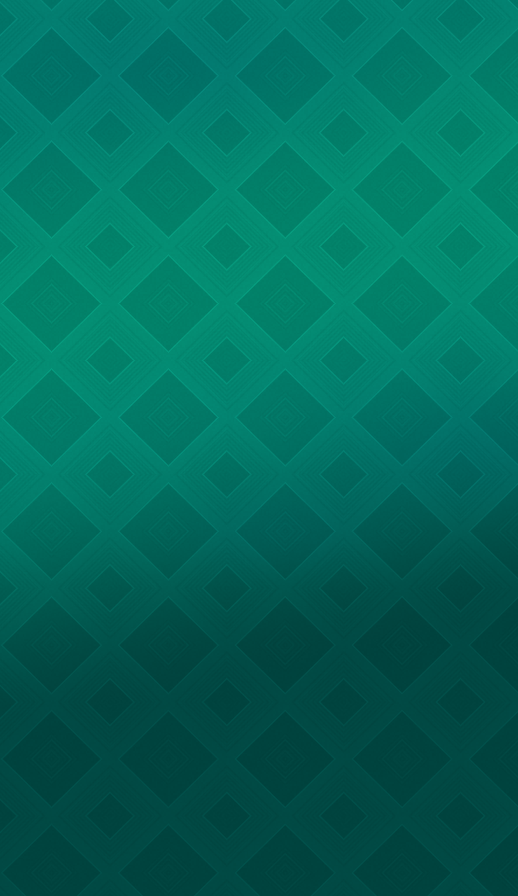
Reproduce this pattern procedurally as a WebGL 2 fragment shader.

```glsl
#version 300 es
precision highp float;
// Nested diamond lattice with fine engraved rings over a teal gradient.

uniform vec2 u_resolution;
out vec4 outColor;

const vec2 REPEATS = vec2(4.433, 7.869);   // periods across and down
const vec2 ORIGIN = vec2(0.0995, 0.9154);  // centre of one large diamond
const float LARGE_EDGE = 0.425;            // radii in periods, L1 norm
const float SMALL_EDGE = 0.205;
const float RING_GAP = 0.0417;

const vec3 TEAL = vec3(0.005, 0.475, 0.418);
const vec3 GREEN = vec3(0.010, 0.525, 0.425);
const vec3 DEEP = vec3(0.002, 0.272, 0.252);
const vec3 BLUE_TEAL = vec3(0.000, 0.390, 0.405);

// Sine-free hash of a 2D cell.
float hash(vec2 p) {
    vec3 q = fract(vec3(p.xyx) * 0.1031);
    q += dot(q, q.yzx + 33.33);
    return fract((q.x + q.y) * q.z);
}

// Soft round spot, 1 at its centre.
float glow(vec2 p, vec2 centre, vec2 radius) {
    vec2 d = (p - centre) / radius;
    return exp(-dot(d, d));
}

// Smooth-edged line at a given radius.
float line(float r, float radius, float halfWidth, float soft) {
    return 1.0 - smoothstep(halfWidth, halfWidth + soft, abs(r - radius));
}

// Smooth-edged range between two radii.
float band(float r, float inner, float outer, float soft) {
    return smoothstep(inner - soft, inner + soft, r)
         * (1.0 - smoothstep(outer - soft, outer + soft, r));
}

// Evenly spaced concentric lines, from -1 to 1.
float rings(float r, float gap) {
    return cos(6.2831853 * r / gap);
}

// Slanted gradient: teal at the top, green below it, dark at the base.
vec3 background(vec2 p) {
    float depth = 1.0 - p.y + 0.13 * (p.x - 0.5);
    vec3 color = mix(TEAL, GREEN, smoothstep(0.05, 0.27, depth));
    color = mix(color, TEAL, 0.6 * smoothstep(0.32, 0.46, depth));
    color = mix(color, DEEP, smoothstep(0.42, 0.76, depth));
    color = mix(color, GREEN, 0.5 * glow(p, vec2(1.0, 0.80), vec2(0.3, 0.16)));
    color = mix(color, BLUE_TEAL, 0.3 * glow(p, vec2(0.3, 0.93), vec2(0.3, 0.06)));
    color = mix(color, BLUE_TEAL, 0.4 * glow(p, vec2(0.93, 0.50), vec2(0.3, 0.08)));
    return mix(color, BLUE_TEAL, 0.25 * glow(p, vec2(0.55, 0.41), vec2(0.2, 0.05)));
}

// Brightness of the ornament; r runs from large centre 0 to small centre 1.
float ornament(float r, float along, float soft) {
    float s = 1.0 - r;
    float largeFill = band(r, -1.0, LARGE_EDGE, soft);
    float smallFill = band(s, -1.0, SMALL_EDGE, soft);
    float between = (1.0 - largeFill) * (1.0 - smallFill);

    // Flat tones: dark diamonds on a paler trellis.
    float tone = 0.035 * between - 0.035 * largeFill - 0.03 * smallFill;
    tone += 0.025 * band(r, LARGE_EDGE, 0.54, soft);

    // Engraved rings, lightly broken along their length.
    float broken = 0.75 + 0.25 * cos(6.2831853 * along / 0.05);
    float engraved = 0.032 * band(r, 0.54, 0.78, soft)
                   + 0.026 * band(r, -1.0, 0.24, soft)
                   + 0.015 * band(s, -1.0, 0.13, soft);
    tone += engraved * broken * rings(r, RING_GAP);

    // Bright outlines and fainter inner frames.
    tone += 0.13 * line(r, LARGE_EDGE, 0.003, soft);
    tone += 0.13 * line(s, SMALL_EDGE, 0.003, soft);
    tone += 0.05 * line(r, 0.17, 0.003, soft);
    tone += 0.04 * line(r, 0.07, 0.003, soft);
    return tone + 0.05 * line(s, 0.40, 0.003, soft);
}

void main() {
    vec2 p = gl_FragCoord.xy / u_resolution;

    // Fold each repeat into one quadrant around its large diamond.
    vec2 cell = (p - ORIGIN) * REPEATS + 0.5;
    vec2 q = abs(fract(cell) - 0.5);
    float soft = 1.2 * REPEATS.y / u_resolution.y;
    float tone = ornament(q.x + q.y, q.x - q.y, soft);

    // Slight variation between repeats and a fine surface grain.
    float strength = 0.92 + 0.16 * hash(floor(cell) + 20.0);
    float grain = hash(floor(p * vec2(296.0, 512.0))) - 0.5;

    vec3 color = background(p) * (1.0 + tone * strength + 0.025 * grain);
    color.r += 0.12 * max(tone, 0.0) * p.y;
    outColor = vec4(color, 1.0);
}
```
